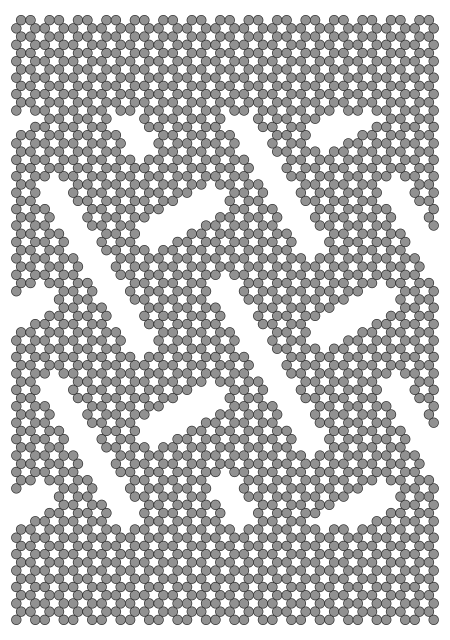
A Shadertoy shader for this pattern:

```glsl
// A honeycomb sheet of touching grey discs, pierced by slanted slots.
// Discs sit on a row lattice measured in bond lengths; a disc is left out
// when its centre falls inside one of two crossed, repeating sets of slots.

const float ROW = 0.8660254;  // distance between rows, in bond lengths

// True if c lies in a slot of the given axis, repeated on a centred lattice
bool inSlot(vec2 c, vec2 origin, vec2 axis, vec2 halfSize) {
    vec2 period = vec2(36.0, 24.0 * ROW);
    for (int i = 0; i < 2; i++) {
        vec2 q = c - origin - 0.5 * float(i) * period;
        q -= period * floor(q / period + 0.5);
        vec2 local = abs(vec2(dot(q, axis), dot(q, vec2(-axis.y, axis.x))));
        if (all(lessThan(local, halfSize))) return true;
    }
    return false;
}

bool hasDisc(vec2 c) {
    if (abs(c.x) > 22.2 || abs(c.y) > 36.7 * ROW) return false;
    if (abs(c.y) > 25.0 * ROW) return true;  // solid bands at both ends
    bool longSlot = inSlot(c, vec2(4.5, -5.5 * ROW), vec2(0.5, -ROW), vec2(10.45, 1.32));
    bool shortSlot = inSlot(c, vec2(13.5, 0.5 * ROW), vec2(ROW, 0.5), vec2(4.74, 1.49));
    return !(longSlot || shortSlot);
}

void mainImage(out vec4 fragColor, in vec2 fragCoord) {
    float pixel = 67.47 / iResolution.y;
    vec2 p = (fragCoord - 0.5 * iResolution.xy) * pixel;
    vec3 color = vec3(1.0);

    // Visit the pairs of discs in the three nearest rows
    float nearRow = floor(p.y / ROW + 36.5 + 0.5);
    for (int j = -1; j <= 1; j++) {
        float row = nearRow + float(j);
        float shift = 1.5 * (1.0 - mod(row, 2.0));
        float pairX = shift + 3.0 * floor((p.x - shift) / 3.0 + 0.5);
        for (int side = -1; side <= 1; side += 2) {
            vec2 centre = vec2(pairX + 0.5 * float(side), (row - 36.5) * ROW);
            if (!hasDisc(centre)) continue;

            // Dark rim first, then the grey face
            float d = length(p - centre);
            float rim = clamp(0.5 - (d - 0.54) / pixel, 0.0, 1.0);
            float face = clamp(0.5 - (d - 0.47) / pixel, 0.0, 1.0);
            color = mix(color, mix(vec3(0.16), vec3(0.57), face), rim);
        }
    }
    fragColor = vec4(color, 1.0);
}
```
